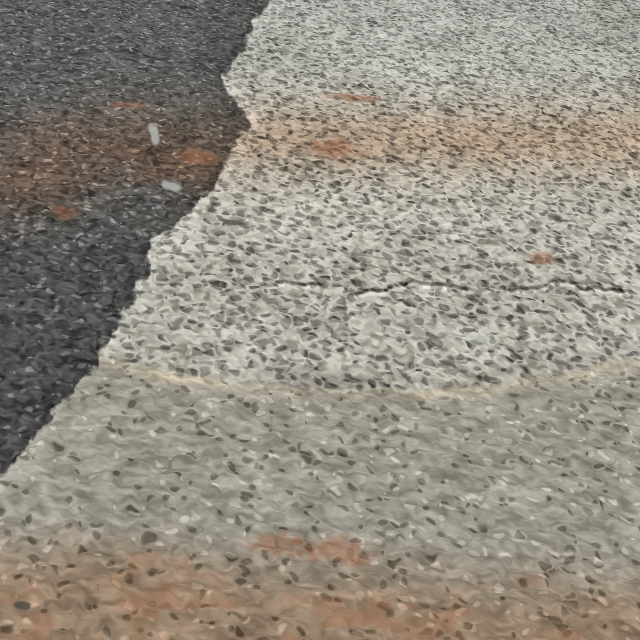
Reproduce this texture procedurally as a Shadertoy shader.

```glsl
// Dark asphalt meeting worn exposed-aggregate concrete at a slant, with rusty dust.
#define HORIZON 1.75
#define TILT 0.16
#define GRAIN vec2(78.0, 160.0)
#define STONE_SHARE 0.52
#define ASPHALT vec3(0.365, 0.367, 0.362)
#define PASTE vec3(0.745, 0.735, 0.69)
#define STONE vec3(0.40, 0.40, 0.385)
#define SCREED vec3(0.605, 0.59, 0.545)
#define DUST vec3(0.97, 0.86, 0.78)
#define RUST vec3(0.61, 0.41, 0.30)

float hash(vec2 c) {
    vec3 q = fract(c.xyx * 0.1031);
    q += dot(q, q.yzx + 33.33);
    return fract((q.x + q.y) * q.z);
}

float noise(vec2 q) {
    vec2 i = floor(q), f = fract(q);
    f = f * f * (3.0 - 2.0 * f);
    return mix(mix(hash(i), hash(i + vec2(1, 0)), f.x),
               mix(hash(i + vec2(0, 1)), hash(i + vec2(1, 1)), f.x), f.y);
}

float fbm(vec2 q) {
    float sum = 0.0, amp = 0.5;
    for (int i = 0; i < 4; i++) {
        sum += amp * noise(q);
        q = q * 2.03 + 17.3;
        amp *= 0.5;
    }
    return sum / 0.9375;
}

// Soft mask of randomly chosen pebbles, one candidate per cell
float pebbles(vec2 q, float share) {
    vec2 cell = floor(q);
    float mask = 0.0;
    for (int j = -1; j <= 1; j++)
    for (int i = -1; i <= 1; i++) {
        vec2 c = cell + vec2(i, j);
        vec2 centre = c + 0.15 + 0.7 * vec2(hash(c), hash(c + 71.7));
        float radius = mix(0.3, 0.68, hash(c + 33.1));
        float body = 1.0 - smoothstep(radius * 0.5, radius, length(q - centre));
        mask = max(mask, body * step(hash(c + 9.4), share));
    }
    return mask;
}

// Horizontal position of the asphalt border at height y
float borderX(float y) {
    const vec2 knots[12] = vec2[12](
        vec2(-0.03, 0.22), vec2(0.013, 0.27), vec2(0.078, 0.349), vec2(0.137, 0.414),
        vec2(0.176, 0.479), vec2(0.215, 0.544), vec2(0.237, 0.622), vec2(0.32, 0.688),
        vec2(0.345, 0.74), vec2(0.388, 0.805), vec2(0.342, 0.87), vec2(0.42, 1.0));
    float x = knots[0].x - max(0.0, knots[0].y - y);
    for (int i = 0; i < 11; i++)
        x += (knots[i + 1].x - knots[i].x)
           * clamp((y - knots[i].y) / (knots[i + 1].y - knots[i].y), 0.0, 1.0);
    return x;
}

// Soft ellipse with a ragged rim
float blot(vec2 p, vec2 centre, vec2 size) {
    vec2 d = (p - centre) / size;
    d.y += 0.3 * d.x;
    return 1.0 - smoothstep(0.5, 1.2, length(d) + 0.7 * (noise(p * 90.0) - 0.5));
}

void mainImage(out vec4 fragColor, in vec2 fragCoord) {
    vec2 p = fragCoord / iResolution.xy;
    float px = 1.0 / iResolution.y;

    // Receding ground plane, sheared so the grain falls to the right
    float depth = HORIZON - p.y - TILT * (p.x - 0.5);
    vec2 q = vec2((p.x - 0.5) / depth, 1.0 / depth) * GRAIN;
    q += 0.7 * (vec2(noise(q * 1.3), noise(q * 1.3 + 50.0)) - 0.5);
    float broad = fbm(p * vec2(5.0, 9.0));
    float patchy = fbm(p * vec2(18.0, 32.0) + 4.0);
    float fine = noise(q * 2.4) - 0.5;
    float streak = fbm(q * vec2(0.9, 2.0) + 11.0) - 0.5;

    // Exposed aggregate
    float stones = pebbles(q, STONE_SHARE);
    float pits = smoothstep(0.52, 0.8, noise(q * 1.5 + 7.0));
    float far = smoothstep(0.78, 1.0, p.y);
    vec3 rough = mix(PASTE, STONE, stones * mix(0.68, 0.5, far));
    rough += 0.2 * fine - 0.15 * pits + 0.13 * (patchy - 0.5) + 0.1 * (broad - 0.5);
    rough = mix(rough, rough * vec3(0.95, 0.97, 0.99), far);

    // Smoother foreground layer
    vec3 smoothed = SCREED + 0.32 * streak + 0.08 * fine + 0.12 * (patchy - 0.5);
    smoothed -= 0.17 * pebbles(q * 1.35 + 31.0, 0.18);
    smoothed += 0.14 * pebbles(q * 1.5 + 83.0, 0.09);

    // Curved step between the layers
    float bend = p.x - 0.58;
    float stepY = 0.39 + 0.3 * bend * bend + 0.018 * (fbm(p.xx * vec2(24.0, 3.0)) - 0.5);
    float above = p.y - stepY + 0.012 * (patchy - 0.5);
    vec3 col = mix(smoothed, rough, smoothstep(-0.012, 0.008, above));
    float hollow = exp(-pow((p.x - 0.53) / 0.11, 2.0)) + 0.45 * smoothstep(0.68, 0.85, p.x);
    col -= 0.17 * hollow * exp(-pow((above - 0.014) / 0.013, 2.0)) * (0.5 + patchy);
    col += vec3(0.11, 0.085, 0.05) * exp(-pow((above + 0.008) / 0.009, 2.0)) * patchy * 1.5;

    // Hairline crack with a pale lower lip
    float crackY = 0.551 + 0.007 * sin(p.x * 31.0) + 0.012 * (noise(p.xx * 45.0) - 0.5);
    float crack = p.y - crackY;
    float reach = smoothstep(0.38, 0.46, p.x) * smoothstep(0.25, 0.6, noise(p.xx * 17.0));
    col -= 0.27 * reach * (1.0 - smoothstep(0.0012, 0.003 + px, abs(crack)));
    col += 0.13 * reach * (1.0 - smoothstep(0.001, 0.004 + px, abs(crack + 0.005)));

    // Dust bands across the far slab and the foreground
    float band = exp(-pow((p.y - 0.785 + 0.05 * (broad - 0.5)) / 0.055, 2.0));
    float front = 1.0 - smoothstep(0.08, 0.23, p.y + 0.07 * p.x + 0.1 * (broad - 0.5));
    col *= mix(vec3(1), DUST, clamp(band * 0.85 + front, 0.0, 1.0));
    col = mix(col, RUST, 0.4 * front * smoothstep(0.5, 0.75, patchy));

    // Asphalt and its crumbling border
    float side = p.x - borderX(p.y) + 0.03 * (fbm(p * 38.0) - 0.5) + 0.008 * (noise(p * 150.0) - 0.5);
    col += 0.07 * exp(-max(side, 0.0) * 35.0);
    vec3 tar = ASPHALT * mix(0.84, 1.04, smoothstep(0.3, 0.95, p.y));
    tar += 0.18 * fine + 0.18 * streak + 0.06 * (patchy - 0.5);
    tar += 0.17 * pebbles(q * 1.5 + 5.0, 0.16) - 0.07 * pits;
    float tarDust = exp(-pow((p.y - 0.745) / 0.085, 2.0)) * smoothstep(0.25, 0.7, broad);
    tar = mix(tar, tar * vec3(1.2, 1.0, 0.87), tarDust);
    tar *= 1.0 - 0.22 * exp(min(side, 0.0) * 40.0);
    col = mix(tar, col, smoothstep(-0.003 - px, 0.003 + px, side));

    // Rust stains: centre and size
    const vec4 stains[8] = vec4[8](
        vec4(0.525, 0.768, 0.045, 0.018), vec4(0.52, 0.14, 0.06, 0.025),
        vec4(0.43, 0.15, 0.045, 0.018), vec4(0.85, 0.597, 0.03, 0.011),
        vec4(0.10, 0.668, 0.025, 0.01), vec4(0.31, 0.755, 0.035, 0.012),
        vec4(0.20, 0.835, 0.025, 0.007), vec4(0.55, 0.848, 0.04, 0.007));
    for (int i = 0; i < 8; i++)
        col = mix(col, RUST + 0.25 * streak, 0.5 * blot(p, stains[i].xy, stains[i].zw));

    // Loose pale chips, a twig and dark pebbles
    float chips = max(blot(p, vec2(0.24, 0.79), vec2(0.009, 0.015)), blot(p, vec2(0.269, 0.71), vec2(0.015, 0.008)));
    chips = max(chips, blot(p, vec2(0.755, 0.469), vec2(0.013, 0.006)));
    col = mix(col, vec3(0.70, 0.72, 0.70), 0.85 * chips);
    float darks = max(blot(p, vec2(0.367, 0.652), vec2(0.022, 0.006)), blot(p, vec2(0.868, 0.66), vec2(0.011, 0.009)));
    darks = max(darks, blot(p, vec2(0.035, 0.053), vec2(0.013, 0.008)));
    col = mix(col, vec3(0.29, 0.275, 0.255), 0.75 * darks);

    fragColor = vec4(clamp(col, 0.0, 1.0), 1.0);
}
```
